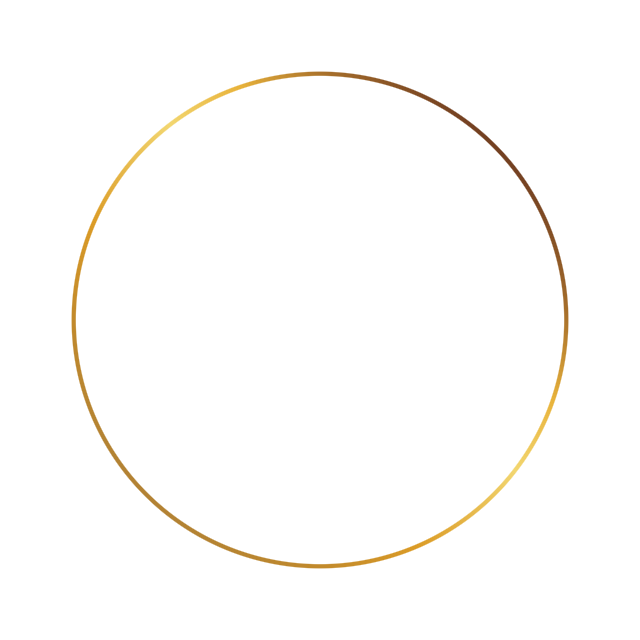
Give the GLSL for this background, as a Shadertoy shader.

```glsl
const vec3 PAPER = vec3(1.0);
const vec3 BRONZE = vec3(0.70, 0.51, 0.20);
const vec3 OCHRE = vec3(0.76, 0.54, 0.17);
const vec3 AMBER = vec3(0.86, 0.61, 0.15);
const vec3 PALE_GOLD = vec3(0.95, 0.84, 0.44);
const vec3 WARM_GOLD = vec3(0.91, 0.70, 0.23);
const vec3 TAN = vec3(0.67, 0.45, 0.17);
const vec3 BROWN = vec3(0.45, 0.25, 0.13);

const float RING_RADIUS = 0.3848;
const float RING_WIDTH = 0.0066;

// Signed distance to a circular band
float ringDistance(vec2 p, float radius, float width) {
    return abs(length(p) - radius) - 0.5 * width;
}

// Blend towards the next gradient stop between two positions
vec3 blendStop(vec3 base, vec3 next, float from, float to, float t) {
    return mix(base, next, clamp((t - from) / (to - from), 0.0, 1.0));
}

// Metallic gradient, t runs from -1 to 1 across the ring
vec3 goldGradient(float t) {
    vec3 color = blendStop(BRONZE, OCHRE, -1.0, -0.70, t);
    color = blendStop(color, AMBER, -0.70, -0.37, t);
    color = blendStop(color, PALE_GOLD, -0.37, 0.13, t);
    color = blendStop(color, WARM_GOLD, 0.13, 0.44, t);
    color = blendStop(color, TAN, 0.44, 0.71, t);
    return blendStop(color, BROWN, 0.71, 1.0, t);
}

// Soft coverage of a shape over one pixel
float coverage(float dist, float pixel) {
    return clamp(0.5 - dist / pixel, 0.0, 1.0);
}

void mainImage(out vec4 fragColor, in vec2 fragCoord) {
    float canvas = min(iResolution.x, iResolution.y);
    vec2 p = (fragCoord - 0.5 * iResolution.xy) / canvas;

    // Gradient axis points to the upper right
    float t = dot(p, normalize(vec2(1.0))) / RING_RADIUS;
    float ring = coverage(ringDistance(p, RING_RADIUS, RING_WIDTH), 1.2 / canvas);

    fragColor = vec4(mix(PAPER, goldGradient(t), ring), 1.0);
}
```
